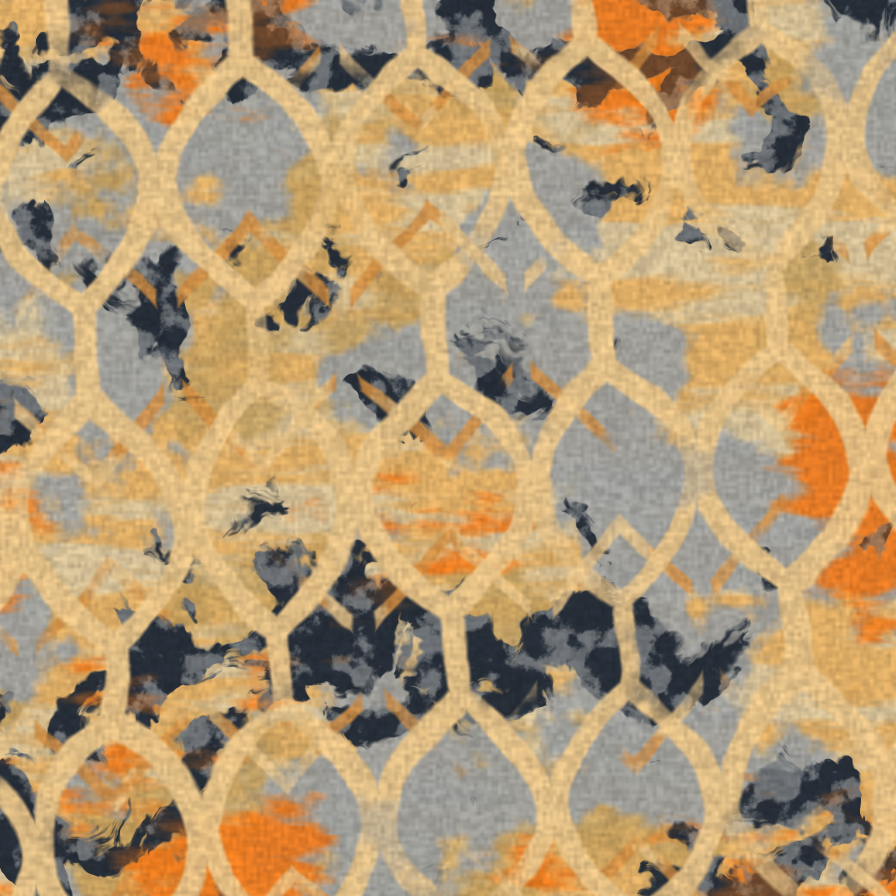
This pattern is drawn by a Shadertoy shader. Its source:

```glsl
const vec3 CREAM = vec3(0.83, 0.75, 0.59);
const vec3 TAN = vec3(0.87, 0.68, 0.40);
const vec3 OCHRE = vec3(0.75, 0.61, 0.36);
const vec3 MIST = vec3(0.61, 0.62, 0.62);
const vec3 INK = vec3(0.15, 0.18, 0.22);
const vec3 ORANGE = vec3(0.93, 0.46, 0.09);
const vec3 RESIST = vec3(0.90, 0.76, 0.53);

float hash(vec2 p) {
    vec3 q = fract(vec3(p.xyx) * 0.1031);
    q += dot(q, q.yzx + 33.33);
    return fract((q.x + q.y) * q.z);
}

float valueNoise(vec2 p) {
    vec2 i = floor(p);
    vec2 f = fract(p);
    f = f * f * (3.0 - 2.0 * f);
    float low = mix(hash(i), hash(i + vec2(1, 0)), f.x);
    float high = mix(hash(i + vec2(0, 1)), hash(i + vec2(1, 1)), f.x);
    return mix(low, high, f.y);
}

float fbm(vec2 p) {
    float sum = 0.0;
    float weight = 0.5;
    for (int i = 0; i < 5; i++) {
        sum += weight * valueNoise(p);
        p = mat2(0.8, 0.6, -0.6, 0.8) * p * 2.0 + 17.3;
        weight *= 0.5;
    }
    return sum / 0.97;
}

mat2 rotation(float angle) {
    float c = cos(angle);
    float s = sin(angle);
    return mat2(c, -s, s, c);
}

vec2 repeatCell(vec2 p, vec2 cell) {
    return p - cell * round(p / cell);
}

// Pointed oval outline with a stem above and below
float ogeeDistance(vec2 p, vec2 halfSize) {
    p = abs(p);
    float t = p.y / halfSize.y;
    float slope = 2.0 * halfSize.x * t / halfSize.y;
    float oval = abs(p.x - halfSize.x * (1.0 - t * t)) / sqrt(1.0 + slope * slope);
    float stem = max(p.x, halfSize.y - p.y);
    return min(oval, stem);
}

// Mirrored chevrons whose arms cross the oval
float chevronDistance(vec2 p, float tip, float reach) {
    p = abs(p);
    float arm = abs(p.y - tip - 1.05 * p.x) / 1.45;
    return max(arm, p.x - reach);
}

float stroke(float d, float halfWidth, float softness) {
    return 1.0 - smoothstep(halfWidth - softness, halfWidth + softness, d);
}

// Blotted cloth with streaks of warm dye and cool patches
vec3 dyedGround(vec2 uv) {
    float streak = fbm(uv * vec2(6.0, 34.0) + 4.0);
    vec3 col = mix(CREAM, TAN, smoothstep(0.36, 0.58, streak));
    col = mix(col, OCHRE, 0.8 * smoothstep(0.52, 0.66, fbm(uv * 9.0 + 31.0)));
    float cool = fbm(uv * 7.0 + 52.0) + 0.25 * (fbm(uv * 24.0 + 9.0) - 0.5);
    return mix(col, MIST, 0.92 * smoothstep(0.48, 0.58, cool));
}

// Broken dark dye, denser towards the oval tips
float inkMask(vec2 uv, vec2 p) {
    float band = smoothstep(0.045, 0.12, abs(p.y));
    float region = fbm(uv * 3.2 + 71.0);
    vec2 warp = vec2(fbm(uv * 10.0), fbm(uv * 10.0 + 23.0)) - 0.5;
    float blot = fbm(uv * 15.0 + warp * 2.5 + 11.0);
    float amount = blot + 0.14 * (band - 0.5) + 0.6 * (region - 0.5);
    return smoothstep(0.57, 0.64, amount);
}

float orangeMask(vec2 uv) {
    float cloud = fbm(uv * 4.2 + 87.0);
    float streak = fbm(uv * vec2(12.0, 46.0) + 5.0);
    return smoothstep(0.59, 0.72, cloud + 0.35 * (streak - 0.5));
}

void mainImage(out vec4 fragColor, in vec2 fragCoord) {
    vec2 uv = fragCoord / iResolution.y;

    // Slightly tilted lattice with hand-drawn wobble
    vec2 wobble = vec2(fbm(uv * 6.0 + 3.0), fbm(uv * 6.0 + 40.0)) - 0.5;
    vec2 lattice = rotation(0.07) * (uv - vec2(0.495, 0.45)) + 0.035 * wobble;
    vec2 p = repeatCell(lattice, vec2(0.192, 0.362));

    // Dye layers
    vec3 col = dyedGround(uv);
    float ink = inkMask(uv, p);
    float flecks = smoothstep(0.48, 0.64, fbm(uv * 42.0 + 8.0));
    col = mix(col, mix(INK, MIST, 0.6 * flecks), ink);
    col = mix(col, ORANGE, 0.88 * orangeMask(uv) * (1.0 - 0.6 * ink));

    // Worn resist lines
    float wear = fbm(uv * 13.0 + 63.0);
    float chevron = stroke(chevronDistance(p, 0.045, 0.078), 0.007, 0.0025);
    vec3 chevronColor = mix(RESIST, mix(OCHRE, ORANGE, 0.4), smoothstep(0.42, 0.56, wear));
    col = mix(col, chevronColor, 0.8 * chevron * smoothstep(0.38, 0.54, fbm(uv * 8.0 + 19.0)));
    float ogee = stroke(ogeeDistance(p, vec2(0.089, 0.133)), 0.0085 + 0.008 * wear, 0.003);
    col = mix(col, RESIST, ogee * mix(0.5, 0.95, smoothstep(0.28, 0.46, wear)));

    // Woven grain
    float weave = valueNoise(uv * vec2(260.0, 130.0)) + valueNoise(uv * vec2(110.0, 250.0));
    col *= 0.99 + 0.13 * (weave - 1.0);
    fragColor = vec4(clamp(col, 0.0, 1.0), 1.0);
}
```
